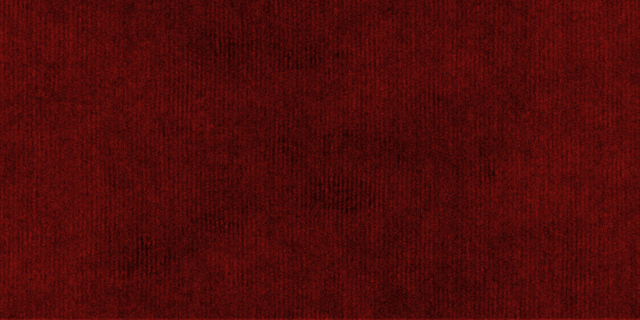
A WebGL 2 fragment shader for this texture:

```glsl
#version 300 es
precision highp float;

uniform vec2 u_resolution;
out vec4 fragColor;

vec3 hash3(vec2 cell) {
    vec3 h = fract(cell.xyx * vec3(0.1031, 0.1030, 0.0973));
    h += dot(h, h.yxz + 33.33);
    return fract((h.xxy + h.yzz) * h.zyx);
}

// Cellular noise: one soft dot of random sign and strength per cell, zero mean
float softCells(vec2 p) {
    vec2 base = floor(p);
    float sum = 0.0;
    for (int y = -1; y <= 1; y++) {
        for (int x = -1; x <= 1; x++) {
            vec2 cell = base + vec2(x, y);
            vec3 h = hash3(cell + 71.0);
            vec2 d = p - cell - h.xy;
            float falloff = max(1.0 - dot(d, d), 0.0);
            sum += (2.0 * h.z - 1.0) * falloff * falloff;
        }
    }
    return sum;
}

void main() {
    vec2 p = gl_FragCoord.xy / u_resolution.y;
    vec2 fromCentre = gl_FragCoord.xy / u_resolution - 0.5;

    // Broad wear and mid-sized mottling
    float wear = softCells(p * vec2(3.1, 4.3) + 5.0);
    float mottle = softCells(p * vec2(12.0, 19.0) + 40.0);
    float speckle = softCells(p * vec2(32.0, 48.0) + 90.0);

    // Vertical ribs, nearly straight, each with its own tone
    float waver = 0.10 * sin(p.y * 9.0 + p.x * 5.0) + 0.06 * sin(p.y * 23.0 - p.x * 11.0);
    float ribX = p.x * 70.0 + waver;
    float rib = floor(ribX);
    vec3 ribHash = hash3(vec2(rib, 17.0));
    float ridge = cos(6.2832 * (ribX - rib - 0.5));
    float ribDepth = 0.028 + 0.014 * mottle + 0.014 * softCells(vec2(ribX * 0.3, p.y * 6.0));

    // Knit stitches, long thread streaks and fine fibre grain
    float stitch = softCells(vec2(ribX * 1.9, p.y * 118.0 + ribHash.x * 7.0));
    float streak = softCells(vec2(ribX * 1.7 + 30.0, p.y * 19.0));
    float row = sin(6.2832 * (p.y * 88.0 + 0.5 * rib + 0.4 * mottle));
    float grain = softCells(p * vec2(262.0, 238.0) + 130.0);

    float red = 0.311 + ribDepth * ridge + 0.022 * (ribHash.y - 0.5);
    red += 0.040 * stitch + 0.024 * streak + 0.012 * row + 0.078 * grain;
    red += 0.028 * wear + 0.022 * mottle + 0.020 * speckle;

    // Paler sides, darker middle
    red += 0.045 * smoothstep(0.22, 0.5, abs(fromCentre.x)) - 0.010;

    // Ragged dark stains broken up by the weave, mostly away from the borders
    float stain = softCells(p * vec2(5.0, 9.0) + 203.0) + 0.4 * mottle + 0.5 * speckle + 0.25 * stitch;
    float inner = 1.0 - smoothstep(0.30, 0.48, max(abs(fromCentre.x), abs(fromCentre.y)));
    red -= 0.085 * smoothstep(0.40, 1.35, stain) * inner * (1.0 - 0.6 * stitch - 0.4 * ridge);

    // Bright lower selvedge
    red += 0.13 * (1.0 - smoothstep(0.003, 0.006, p.y));

    red = clamp(red, 0.06, 0.6);
    fragColor = vec4(red * vec3(1.0, 0.135, 0.115), 1.0);
}
```
